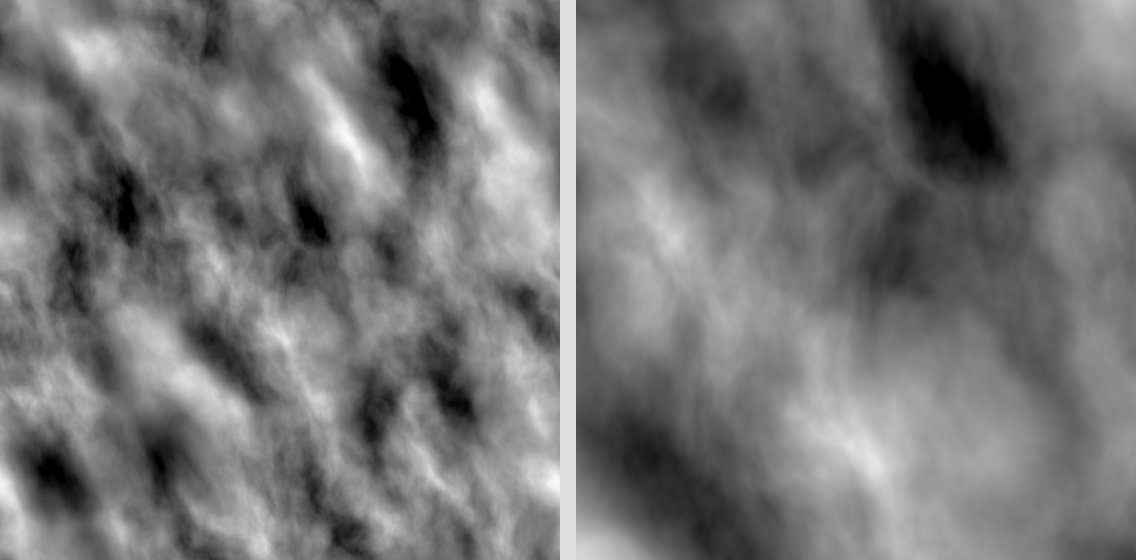
Left, the full canvas; right, a detail of the centre.
Reproduce this texture map procedurally as a WebGL 1 fragment shader.

```glsl
precision highp float;

uniform vec2 u_resolution;

const int OCTAVES = 6;

vec2 hash22(vec2 p) {
  vec3 q = fract(p.xyx * vec3(0.1031, 0.1030, 0.0973));
  q += dot(q, q.yzx + 33.33);
  return fract((q.xx + q.yz) * q.zy);
}

// Wraps a cell of the sheared lattice back into the unit tile.
vec2 wrapCell(vec2 cell, vec2 period, float shear) {
  float row = floor((cell.y + 0.5) / period.y);
  return floor(mod(cell - row * vec2(shear, period.y) + 0.5, period));
}

float cornerSlope(vec2 cell, vec2 offset, vec2 period, float shear, float seed) {
  vec2 id = wrapCell(cell, period, shear);
  vec2 gradient = normalize(hash22(id + seed) * 2.0 - 0.999);
  return dot(gradient, offset);
}

// Tiling gradient noise; shear leans the cells by whole columns per tile.
float shearedNoise(vec2 uv, vec2 period, float shear, float seed) {
  vec2 p = uv * period + vec2(shear * uv.y, 0.0);
  vec2 cell = floor(p);
  vec2 f = p - cell;
  vec2 w = f * f * f * (f * (f * 6.0 - 15.0) + 10.0);
  vec2 e = vec2(1.0, 0.0);
  float a = cornerSlope(cell, f, period, shear, seed);
  float b = cornerSlope(cell + e.xy, f - e.xy, period, shear, seed);
  float c = cornerSlope(cell + e.yx, f - e.yx, period, shear, seed);
  float d = cornerSlope(cell + e.xx, f - e.xx, period, shear, seed);
  return mix(mix(a, b, w.x), mix(c, d, w.x), w.y);
}

vec2 warp(vec2 uv, vec2 period, float shear, float seed) {
  return vec2(shearedNoise(uv, period, shear, seed),
              shearedNoise(uv, period, shear, seed + 41.0));
}

// Broad leaning blobs; finer octaves grow rounder and fade in smooth regions.
float cloud(vec2 uv, float roughness) {
  vec2 period = vec2(7.0, 4.0);
  float shear = 3.0;
  float weight = 1.0;
  float sum = 0.0;
  for (int i = 0; i < OCTAVES; i++) {
    float detail = i < 2 ? 1.0 : roughness;
    sum += weight * detail * shearedNoise(uv, period, shear, 17.0 + 23.0 * float(i));
    period = period * 2.0 + vec2(0.0, 1.0);
    shear += 2.0;
    weight *= 0.48;
  }
  return sum;
}

// Stretches the extremes so that cores reach black and white.
float tone(float value, float middle) {
  return clamp(middle + value * (0.63 + 0.36 * value * value), 0.0, 1.0);
}

void main() {
  vec2 uv = gl_FragCoord.xy / u_resolution;

  // Bend the domain slightly, then ruffle it into small wisps.
  vec2 bent = uv + 0.022 * warp(uv, vec2(7.0, 6.0), 2.0, 211.0);
  bent += 0.009 * warp(bent, vec2(23.0, 21.0), 3.0, 307.0);

  float region = shearedNoise(uv, vec2(4.0, 3.0), 1.0, 401.0);
  float roughness = mix(0.5, 1.3, smoothstep(-0.35, 0.35, region));

  float grey = tone(cloud(bent, roughness), 0.465);
  gl_FragColor = vec4(vec3(grey), 1.0);
}
```
